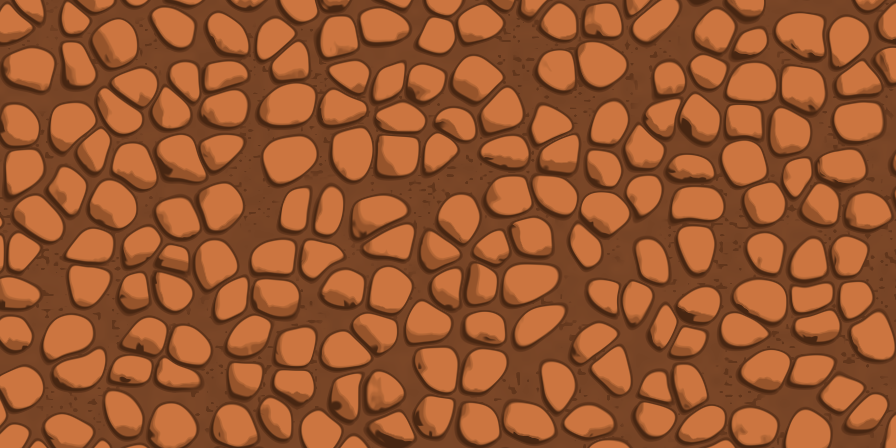
Reproduce this texture procedurally as a Shadertoy shader.

```glsl
const vec3 LIT = vec3(0.80, 0.46, 0.25);
const vec3 PALE = vec3(0.70, 0.40, 0.21);
const vec3 MID = vec3(0.59, 0.33, 0.17);
const vec3 GROUND = vec3(0.47, 0.27, 0.15);
const vec3 DIM = vec3(0.38, 0.21, 0.11);
const vec3 DARK = vec3(0.28, 0.15, 0.07);

const vec2 CELL = vec2(0.116, 0.098);       // stone spacing, in canvas heights
const float JITTER = 0.72;
const float GAP_MIN = 0.004;                // inset from the cell border
const float GAP_MAX = 0.010;
const float ROUNDING = 0.0055;
const float HALF_LENGTH = 0.062;
const float HALF_WIDTH_MIN = 0.034;
const float HALF_WIDTH_MAX = 0.053;
const float WARP = 0.024;
const vec2 SHADE_DIR = vec2(-0.6, -0.8);    // away from the light
const float SHADOW_LENGTH = 0.009;
const float OUTLINE = 0.0015;
const float SHADE_DEPTH = 0.025;
const float RIM = 0.006;

vec2 hash2(vec2 p) {
    return fract(sin(vec2(dot(p, vec2(127.1, 311.7)), dot(p, vec2(269.5, 183.3)))) * 43758.5453);
}

float noise(vec2 p) {
    vec2 i = floor(p), f = fract(p);
    f = f * f * (3.0 - 2.0 * f);
    float low = mix(hash2(i).x, hash2(i + vec2(1, 0)).x, f.x);
    float high = mix(hash2(i + vec2(0, 1)).x, hash2(i + vec2(1, 1)).x, f.x);
    return mix(low, high, f.y);
}

vec2 stoneCenter(vec2 cell) {
    return (cell + 0.5 + JITTER * (hash2(cell) - 0.5)) * CELL;
}

vec2 nearestStone(vec2 p) {
    vec2 base = floor(p / CELL), best = base;
    float bestDist = 1e3;
    for (int y = -2; y <= 2; y++)
    for (int x = -2; x <= 2; x++) {
        vec2 cell = base + vec2(x, y);
        float dist = distance(p, stoneCenter(cell));
        if (dist < bestDist) { bestDist = dist; best = cell; }
    }
    return best;
}

// Depth inside one stone: a tilted ellipse softly cut by its cell borders
float stoneDepth(vec2 p, vec2 cell) {
    vec2 center = stoneCenter(cell), rnd = hash2(cell + 37.0);
    float angle = 3.14159 * rnd.x, c = cos(angle), s = sin(angle);
    vec2 radii = vec2(HALF_LENGTH, mix(HALF_WIDTH_MIN, HALF_WIDTH_MAX, rnd.y));
    vec2 local = mat2(c, -s, s, c) * (p - center);
    float ellipse = (1.0 - length(local / radii)) * radii.y;
    float gap = mix(GAP_MIN, GAP_MAX, hash2(cell + 71.0).x);
    float sum = exp(-ellipse / ROUNDING);
    for (int y = -2; y <= 2; y++)
    for (int x = -2; x <= 2; x++) {
        if (x == 0 && y == 0) continue;
        vec2 other = stoneCenter(cell + vec2(x, y));
        float border = dot(0.5 * (center + other) - p, normalize(other - center));
        sum += exp(-(border - gap) / ROUNDING);
    }
    return -ROUNDING * log(sum);
}

void mainImage(out vec4 fragColor, in vec2 fragCoord) {
    float px = 1.0 / iResolution.y;
    vec2 uv = fragCoord * px;
    vec2 p = uv + WARP * (vec2(noise(uv * 15.0), noise(uv * 15.0 + 40.0)) - 0.5);

    // Ground with faint mottling and small grit
    vec3 color = GROUND * (0.97 + 0.06 * noise(uv * 40.0));
    float grit = smoothstep(0.74, 0.86, noise(uv * vec2(95.0, 120.0)));
    color = mix(color, DIM, grit * smoothstep(0.4, 0.65, noise(uv * 9.0)));

    // Cast shadow and outline
    vec2 caster = p - SHADE_DIR * SHADOW_LENGTH;
    float shadow = stoneDepth(caster, nearestStone(caster));
    vec2 cell = nearestStone(p);
    float depth = stoneDepth(p, cell);
    float dark = max(shadow, depth + OUTLINE);
    color = mix(color, DIM, smoothstep(-0.005, -0.002, dark));
    color = mix(color, DARK, smoothstep(-px, px, dark));

    // Stone face, with brushed shade on the side away from the light
    float brush = noise(uv * 21.0 + 9.0) + 0.25 * (noise(uv * vec2(95.0, 45.0)) - 0.5);
    float reach = SHADE_DEPTH * smoothstep(0.3, 0.85, brush);
    float lit = stoneDepth(p + SHADE_DIR * (reach + RIM), cell) + RIM;
    vec3 face = mix(MID, PALE, smoothstep(-0.001, 0.003, lit));
    face = mix(face, LIT, smoothstep(0.003, 0.007, lit));

    // Dark creases biting into the shaded edge
    float crease = smoothstep(0.62, 0.75, noise(uv * 32.0 + 80.0));
    face = mix(face, DARK, crease * (1.0 - smoothstep(-0.010, -0.005, lit)));

    color = mix(color, face, smoothstep(-px, px, depth));
    fragColor = vec4(color, 1.0);
}
```
